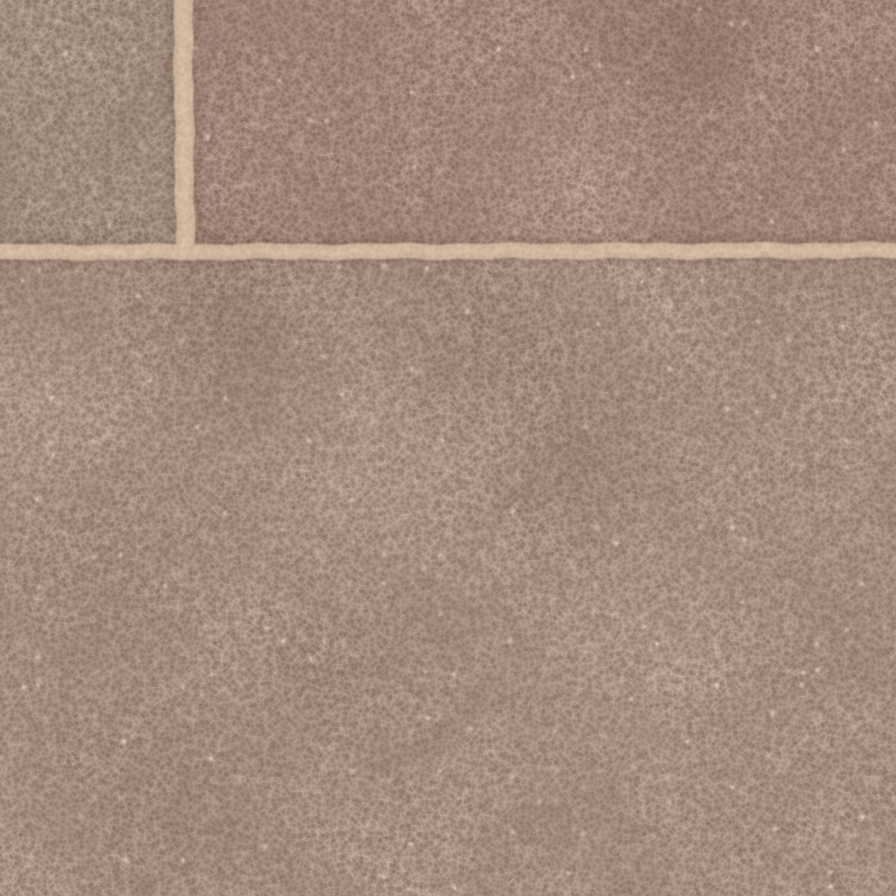
Reproduce this texture procedurally as a Shadertoy shader.

```glsl
#define STONE vec3(0.648, 0.551, 0.507)
#define GROUT vec3(0.815, 0.710, 0.615)
#define BED_Y 0.7195
#define BED_HALF 0.0088
#define PERPEND_X 0.2055
#define PERPEND_HALF 0.0108
#define FINE_CELLS 190.0
#define COARSE_CELLS 92.0
#define GRAIN_GAIN 0.155
#define MOTTLE_GAIN 0.011
#define EDGE_SHADE 0.075

vec3 hash3(vec2 p) {
    vec3 q = fract(p.xyx * vec3(0.1031, 0.1030, 0.0973));
    q += dot(q, q.yxz + 33.33);
    return fract((q.xxy + q.yzz) * q.zyx);
}

// Nearest point distance and the random value of its cell
vec2 cellular(vec2 p) {
    vec2 cell = floor(p), local = fract(p);
    vec2 nearest = vec2(8.0, 0.0);
    for (int y = -1; y <= 1; y++) {
        for (int x = -1; x <= 1; x++) {
            vec2 offset = vec2(x, y);
            vec3 h = hash3(cell + offset);
            float d = length(offset + h.xy - local);
            if (d < nearest.x) nearest = vec2(d, h.z);
        }
    }
    return nearest;
}

// Layered, rotated sines for cloudy tone
float mottle(vec2 p) {
    float sum = 0.0, gain = 1.0;
    p *= 14.0;
    for (int i = 0; i < 5; i++) {
        p += 0.7 * sin(p.yx * 1.3 + float(i) * 1.9);
        sum += gain * sin(p.x + 1.2) * sin(p.y + 0.6);
        p = mat2(0.8, 0.6, -0.6, 0.8) * p * 1.65;
        gain *= 0.75;
    }
    return sum;
}

// Broad worn and stained areas: centre, radius, brightness
float stains(vec2 p) {
    vec4 spots[11] = vec4[11](
        vec4(0.24, 0.65, 0.09, -0.035), vec4(0.55, 0.63, 0.09, -0.030),
        vec4(0.12, 0.40, 0.08, -0.022), vec4(0.64, 0.47, 0.09, -0.020),
        vec4(0.36, 0.27, 0.07, -0.022), vec4(0.16, 0.11, 0.09, -0.018),
        vec4(0.08, 0.53, 0.10, 0.022), vec4(0.43, 0.48, 0.11, 0.022),
        vec4(0.70, 0.29, 0.13, 0.018), vec4(0.62, 0.78, 0.10, 0.028),
        vec4(0.77, 0.96, 0.09, -0.025));
    float tone = 0.0;
    for (int i = 0; i < 11; i++) {
        vec2 d = (p - spots[i].xy) / spots[i].z;
        tone += spots[i].w * exp(-dot(d, d));
    }
    return tone;
}

// Tiny mineral chips in sparse cells
float chips(vec2 p) {
    vec2 q = p * 62.0;
    vec3 h = hash3(floor(q) + 71.0);
    vec2 d = fract(q) - 0.3 - 0.4 * h.xy;
    return step(0.965, h.z) * exp(-dot(d, d) * 32.0);
}

void mainImage(out vec4 fragColor, in vec2 fragCoord) {
    vec2 uv = fragCoord / iResolution.xy;
    float soft = max(0.0022, 1.0 / iResolution.y);

    // Signed distances to the slightly uneven joints
    float waveX = 0.0007 * (sin(uv.x * 47.0) + sin(uv.x * 111.0 + 1.0));
    float waveY = 0.0007 * (sin(uv.y * 53.0) + sin(uv.y * 127.0));
    float bedOffset = uv.y - BED_Y - 0.002 * (uv.x - 0.5) - waveX;
    float perpendOffset = uv.x - PERPEND_X + 0.010 * (uv.y - 0.86) - waveY;
    float bed = abs(bedOffset) - BED_HALF;
    float perpend = max(abs(perpendOffset) - PERPEND_HALF, -bedOffset);
    float joint = min(bed, perpend);

    // Tile tones
    float upper = smoothstep(-soft, soft, bedOffset);
    float left = 1.0 - smoothstep(-soft, soft, perpendOffset);
    vec3 upperTint = mix(vec3(-0.023, -0.029, -0.027), vec3(-0.022, -0.006, -0.010), left);
    vec3 color = STONE + upper * upperTint;
    float clouds = mottle(uv);
    color += clouds * MOTTLE_GAIN + stains(uv);

    // Rough cellular grain
    vec2 warp = 0.0015 * sin(uv.yx * 160.0);
    vec2 fine = cellular((uv + warp) * FINE_CELLS);
    vec2 coarse = cellular((uv - warp) * COARSE_CELLS + 17.0);
    float grain = 0.75 * (fine.x - 0.45) + 0.50 * (fine.y - 0.5) + 0.45 * (coarse.x - 0.45);
    color += grain * GRAIN_GAIN * (1.0 + 0.12 * clouds);
    color += chips(uv) * vec3(0.17, 0.16, 0.15);

    // Shaded tile edges, then the grout with a paler core
    color -= EDGE_SHADE * exp(-max(joint, 0.0) * 190.0);
    float depth = clamp(-joint / BED_HALF, 0.0, 1.0);
    vec3 grout = GROUT + 0.045 * (depth - 0.5) + 0.07 * grain;
    color = mix(color, grout, 1.0 - smoothstep(-soft, soft, joint));

    fragColor = vec4(clamp(color, 0.0, 1.0), 1.0);
}
```
